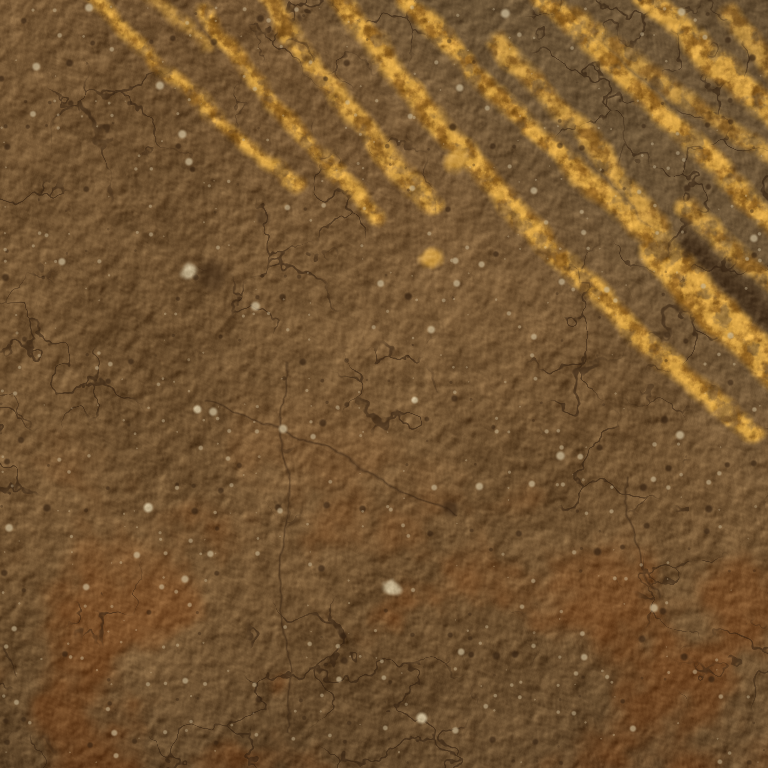
A WebGL 1 fragment shader for this texture:

```glsl
precision highp float;
// Weathered brown plaster with worn gold brush strokes sweeping down at upper right.
// Relief is lit fbm plus cellular grain; cracks are warped cell borders; strokes are
// bowed bands with ragged edges; grit and pits are scattered one per grid cell.
uniform vec2 u_resolution;

const vec3 EARTH_DARK = vec3(0.35, 0.25, 0.14);
const vec3 EARTH_LIGHT = vec3(0.53, 0.40, 0.25);
const vec3 UMBER_GRAY = vec3(0.38, 0.31, 0.21);
const vec3 RUST = vec3(0.48, 0.27, 0.11);
const vec3 GOLD_DARK = vec3(0.56, 0.38, 0.13);
const vec3 GOLD_LIGHT = vec3(0.86, 0.65, 0.28);
const vec3 GRIT = vec3(0.80, 0.73, 0.59);
const vec3 CRACK = vec3(0.19, 0.12, 0.06);
const float RELIEF = 0.52;
const float EDGE_WEAR = 0.012;
const vec2 LIGHT_STEP = vec2(-0.0025, 0.0035);

vec2 hash2(vec2 p) {
  return fract(sin(vec2(dot(p, vec2(127.1, 311.7)), dot(p, vec2(269.5, 183.3)))) * 43758.5);
}

float noise(vec2 p) {
  vec2 i = floor(p), f = fract(p);
  f = f * f * (3.0 - 2.0 * f);
  return mix(mix(hash2(i).x, hash2(i + vec2(1, 0)).x, f.x),
             mix(hash2(i + vec2(0, 1)).x, hash2(i + 1.0).x, f.x), f.y);
}

float fbm(vec2 p) {
  float sum = 0.0, amp = 0.5;
  for (int i = 0; i < 4; i++) {
    sum += amp * noise(p);
    p = mat2(1.6, 1.2, -1.2, 1.6) * p + 7.3;
    amp *= 0.5;
  }
  return sum;
}

// Nearest and second nearest feature distances
vec2 cells(vec2 p) {
  vec2 i = floor(p), best = vec2(8.0);
  for (int y = -1; y <= 1; y++)
    for (int x = -1; x <= 1; x++) {
      vec2 c = i + vec2(x, y);
      float d = length(c + hash2(c) - p);
      best = d < best.x ? vec2(d, best.x) : vec2(best.x, min(best.y, d));
    }
  return best;
}

float relief(vec2 p) {
  return 0.6 * fbm(p * vec2(46.0, 38.0)) + 0.4 * fbm(p * 100.0) - 0.18 * cells(p * 60.0).x;
}

// Soft band along a chord bent sideways by bow
float band(vec2 p, vec2 a, vec2 b, float bow, float width, float soft) {
  vec2 ab = b - a, q = p - a;
  float len = length(ab), t = dot(q, ab) / (len * len);
  float side = (ab.x * q.y - ab.y * q.x) / len - bow * 4.0 * t * (1.0 - t);
  float past = max(max(-t, t - 1.0), 0.0) * len;
  return 1.0 - smoothstep(width - soft, width + soft, length(vec2(side, past)));
}

float stroke(vec2 p, vec2 a, vec2 b, float bow, float width) {
  return band(p, a, b, bow, width, EDGE_WEAR * 0.6);
}

float spot(vec2 p, vec2 c, float r) {
  return 1.0 - smoothstep(r * 0.45, r * 1.2, length(p - c));
}

// One randomly sized speck in some of the grid cells
float specks(vec2 p, float scale, float share) {
  vec2 g = p * scale, id = floor(g), h = hash2(id + scale);
  float r = 0.07 + 0.14 * h.y * h.y;
  return step(h.x, share) * spot(fract(g), 0.3 + 0.4 * hash2(id + 9.1), r) * (0.4 + 0.6 * h.y);
}

float goldStrokes(vec2 p) {
  float m = stroke(p, vec2(0.117, 1.01), vec2(0.39, 0.755), -0.006, 0.008);
  m = max(m, 0.6 * stroke(p, vec2(0.19, 1.01), vec2(0.27, 0.94), 0.0, 0.008));
  m = max(m, stroke(p, vec2(0.265, 0.985), vec2(0.49, 0.72), -0.008, 0.010));
  m = max(m, 0.9 * stroke(p, vec2(0.34, 1.02), vec2(0.56, 0.735), -0.010, 0.014));
  m = max(m, stroke(p, vec2(0.435, 1.01), vec2(0.98, 0.435), -0.024, 0.013));
  m = max(m, stroke(p, vec2(0.52, 1.01), vec2(0.86, 0.68), -0.006, 0.012));
  m = max(m, stroke(p, vec2(0.86, 0.675), vec2(1.03, 0.50), -0.004, 0.025));
  m = max(m, 0.85 * stroke(p, vec2(0.65, 0.945), vec2(0.86, 0.70), 0.004, 0.012));
  m = max(m, stroke(p, vec2(0.70, 1.01), vec2(1.02, 0.69), 0.004, 0.013));
  m = max(m, 0.75 * stroke(p, vec2(0.75, 0.98), vec2(1.02, 0.78), 0.0, 0.011));
  m = max(m, 0.95 * stroke(p, vec2(0.84, 1.01), vec2(1.02, 0.84), -0.004, 0.017));
  m = max(m, 0.85 * stroke(p, vec2(0.89, 0.73), vec2(1.02, 0.62), 0.0, 0.012));
  return max(m, 0.75 * stroke(p, vec2(0.95, 0.98), vec2(1.03, 0.88), 0.0, 0.014));
}

void main() {
  vec2 p = gl_FragCoord.xy / u_resolution;
  vec2 warp = vec2(fbm(p * 24.0), fbm(p * 24.0 + 31.0)) - 0.47;
  float broad = fbm(p * 5.0 + 3.0), grain = relief(p);
  float lit = grain - relief(p + LIGHT_STEP);

  // Earth ground with gray upper right and rusty foot
  vec3 col = mix(EARTH_DARK, EARTH_LIGHT, clamp(0.53 + 1.1 * (grain - 0.39) + 0.8 * (broad - 0.47), 0.0, 1.0));
  col = mix(col, UMBER_GRAY, 0.6 * smoothstep(1.25, 1.65, p.x + p.y));
  float rust = smoothstep(0.48, 0.68, fbm(p * 9.0 + 14.0)) * (1.0 - smoothstep(0.1, 0.55, p.y));
  col = mix(col, RUST, 0.6 * rust);
  col *= 1.0 - 0.13 * smoothstep(0.25, 0.0, p.y);

  // Worn gold leaf beside a dark gouge
  col = mix(col, CRACK, 0.6 * band(p + warp * 0.03, vec2(0.90, 0.68), vec2(1.02, 0.57), 0.0, 0.014, 0.014));
  float wear = smoothstep(0.27, 0.46, fbm(p * 55.0 + 5.0));
  float gold = goldStrokes(p + warp * EDGE_WEAR * 1.6) * mix(0.45, 1.0, wear);
  col = mix(col, mix(GOLD_DARK, GOLD_LIGHT, smoothstep(0.26, 0.62, fbm(p * 75.0))), gold);
  col += RELIEF * lit * mix(vec3(0.9, 0.8, 0.62), vec3(1.2, 1.0, 0.6), gold);

  // Broken hairline cracks
  vec2 web = cells(p * 9.0 + warp * 1.1);
  float crack = (1.0 - smoothstep(0.012, 0.045, web.y - web.x)) * smoothstep(0.45, 0.6, fbm(p * 8.0 + 40.0));
  vec2 q = p + warp * 0.025;
  crack = max(crack, band(q, vec2(0.375, 0.05), vec2(0.372, 0.53), 0.003, 0.001, 0.002));
  crack = max(crack, band(q, vec2(0.27, 0.48), vec2(0.59, 0.33), 0.006, 0.001, 0.002));
  crack = max(crack, band(q, vec2(0.815, 0.38), vec2(0.86, 0.22), -0.008, 0.001, 0.002));
  col = mix(col, CRACK, 0.55 * crack * (1.0 - gold));

  // Pits, scattered grit and larger pebbles
  float pit = max(specks(p + 0.37, 36.0, 0.16), 0.8 * spot(q, vec2(0.582, 0.338), 0.012));
  pit = max(pit, 0.6 * max(spot(q, vec2(0.341, 0.717), 0.012), spot(q, vec2(0.279, 0.642), 0.022)));
  col = mix(col, CRACK, 0.65 * pit);
  float grit = max(specks(p, 31.0, 0.14), 0.7 * specks(p + 0.21, 58.0, 0.12));
  col = mix(col, GRIT, 0.75 * grit);
  float stone = max(spot(q, vec2(0.247, 0.646), 0.014), spot(q, vec2(0.508, 0.234), 0.012));
  stone = max(stone, max(spot(p, vec2(0.257, 0.467), 0.006), spot(p, vec2(0.193, 0.339), 0.007)));
  stone = max(stone, max(spot(p, vec2(0.549, 0.065), 0.008), spot(p, vec2(0.540, 0.479), 0.005)));
  col = mix(col, GRIT + 0.6 * lit, 0.9 * stone);
  float nugget = max(spot(q, vec2(0.5625, 0.664), 0.015), spot(q, vec2(0.595, 0.788), 0.016));
  col = mix(col, GOLD_LIGHT + 0.5 * lit, 0.8 * nugget);

  gl_FragColor = vec4(clamp(col, 0.0, 1.0), 1.0);
}
```
